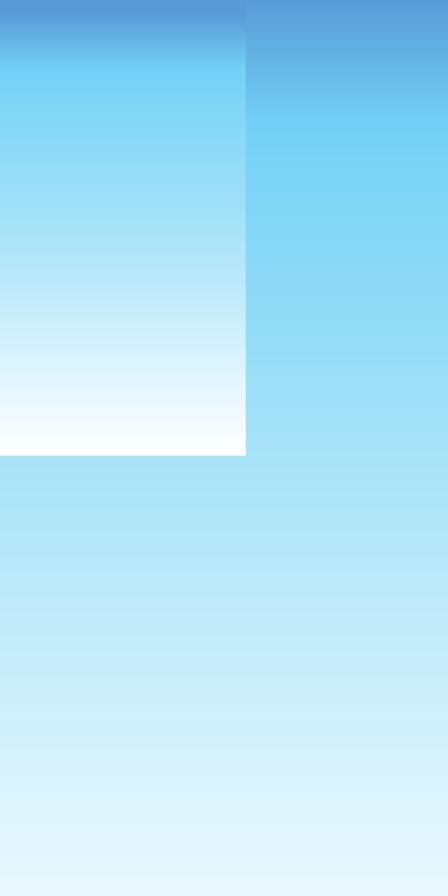
Write a Shadertoy shader that draws this background.

```glsl
// Draws a pale blue sky gradient with a brighter sky panel in the upper left.
#define PANEL_RIGHT 0.5485
#define PANEL_BOTTOM 0.4915
#define DEEP_BLUE vec3(0.345, 0.605, 0.840)
#define BRIGHT_BLUE vec3(0.450, 0.820, 0.960)
#define PALE_BLUE vec3(0.660, 0.890, 0.970)
#define HAZE_WHITE vec3(1.0)
// Depths of the four colour stops, measured down from the top
#define SKY_STOPS vec4(0.0, 0.14, 0.51, 1.15)
#define PANEL_STOPS vec4(0.03, 0.153, 0.51, 1.0)

// Linear progress from one stop to the next
float between(float start, float end, float depth) {
    return clamp((depth - start) / (end - start), 0.0, 1.0);
}

// Four-colour ramp from deep blue down to white haze
vec3 skyRamp(float depth, vec4 stops) {
    vec3 color = mix(DEEP_BLUE, BRIGHT_BLUE, between(stops.x, stops.y, depth));
    color = mix(color, PALE_BLUE, between(stops.y, stops.z, depth));
    return mix(color, HAZE_WHITE, between(stops.z, stops.w, depth));
}

void mainImage(out vec4 fragColor, in vec2 fragCoord) {
    vec2 uv = fragCoord / iResolution.xy;
    float depth = 1.0 - uv.y;

    // Full sky and the compressed ramp of the panel
    vec3 sky = skyRamp(depth, SKY_STOPS);
    vec3 panel = skyRamp(depth / (1.0 - PANEL_BOTTOM), PANEL_STOPS);

    // Panel coverage with edges one pixel soft
    vec2 inside = vec2(PANEL_RIGHT - uv.x, uv.y - PANEL_BOTTOM);
    vec2 coverage = clamp(inside * iResolution.xy + 0.5, 0.0, 1.0);

    fragColor = vec4(mix(sky, panel, coverage.x * coverage.y), 1.0);
}
```
